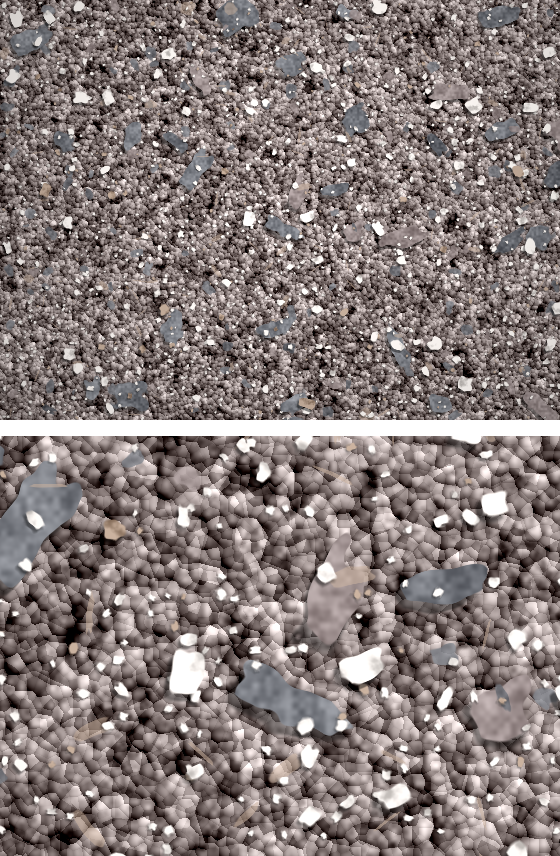
Top, the full canvas; bottom, a detail of the centre.
Write a Shadertoy shader that draws this texture.

```glsl
// Sunlit potting soil: crumbly brown earth with blue-grey bark slabs and white grains.
// Cellular crumbs and value noise make the earth; hashed grids scatter the chips,
// whose outlines are roughened by noise and which cast short shadows.

const vec2 LIGHT = vec2(0.6, 0.8);
const vec3 EARTH_WARMTH = vec3(0.036, -0.013, -0.021);
const vec3 SLATE_TINT = vec3(-0.012, -0.002, 0.024);
const vec3 BARK_TINT = vec3(0.035, -0.018, -0.02);
const vec3 PERLITE = vec3(0.98, 0.96, 0.945);
const vec3 TAN = vec3(0.75, 0.66, 0.59);

vec3 hash3(vec2 p) {
    vec3 q = fract(p.xyx * vec3(0.1031, 0.1030, 0.0973));
    q += dot(q, q.yxz + 33.33);
    return fract((q.xxy + q.yzz) * q.zyx);
}

float noise(vec2 p) {
    vec2 i = floor(p), f = fract(p);
    f = f * f * (3.0 - 2.0 * f);
    float low = mix(hash3(i).x, hash3(i + vec2(1, 0)).x, f.x);
    float high = mix(hash3(i + vec2(0, 1)).x, hash3(i + vec2(1, 1)).x, f.x);
    return mix(low, high, f.y);
}

float fbm(vec2 p) {
    float sum = 0.0, weight = 0.5;
    for (int i = 0; i < 4; i++) {
        sum += weight * noise(p);
        p = mat2(1.6, 1.2, -1.2, 1.6) * p + 11.7;
        weight *= 0.5;
    }
    return sum / 0.9375;
}

vec2 rotate(vec2 p, float angle) {
    float c = cos(angle), s = sin(angle);
    return vec2(c * p.x - s * p.y, s * p.x + c * p.y);
}

// Brightness offset of rounded crumbs, lit from one side, about zero on average
float crumbs(vec2 p, float cells, float seed) {
    vec2 g = p * cells, base = floor(g), toCentre = vec2(0);
    float nearest = 9.0, tone = 0.0;
    for (int j = -1; j <= 1; j++)
    for (int i = -1; i <= 1; i++) {
        vec2 id = base + vec2(i, j);
        vec3 h = hash3(id + seed);
        vec2 offset = g - id - h.xy;
        float d = dot(offset, offset);
        if (d < nearest) {
            nearest = d;
            toCentre = offset;
            tone = h.z;
        }
    }
    return 0.32 * (tone - 0.5) + 0.2 * dot(toCentre, LIGHT) - 0.25 * (nearest - 0.2);
}

// Scattered chips: x = distance to the outline, y = random tint
vec2 scatter(vec2 p, float cells, float share, vec2 sizes, float stretch, float seed) {
    vec2 g = p * cells, base = floor(g);
    vec2 best = vec2(1, 0);
    for (int j = -1; j <= 1; j++)
    for (int i = -1; i <= 1; i++) {
        vec2 id = base + vec2(i, j);
        vec3 place = hash3(id + seed), form = hash3(id + seed + 57.3);
        if (place.z > share) continue;
        vec2 q = rotate(g - id - 0.2 - 0.6 * place.xy, 6.2832 * form.x);
        q.y *= mix(1.0, stretch, form.y);
        float radius = mix(sizes.x, sizes.y, form.z);
        float rough = 0.68 + 0.64 * noise(q / radius * 1.4 + id * 7.0);
        float extent = mix(length(q), max(abs(q.x), abs(q.y)), 0.5);
        float d = (extent - radius * rough) / cells;
        if (d < best.x) best = vec2(d, fract(form.z * 7.0 + place.x));
    }
    return best;
}

float cover(float d, float blur) {
    return 1.0 - smoothstep(-blur, blur, d);
}

vec3 earth(vec2 p) {
    float tone = 0.485 + crumbs(p, 58.0, 3.0) + crumbs(p, 118.0, 41.0);
    tone += 0.28 * (noise(p * 210.0) - 0.5) + 0.16 * (fbm(p * 9.0) - 0.5);
    float pores = smoothstep(0.6, 0.8, fbm(p * 38.0 + 5.0));
    return vec3(tone - 0.3 * pores) + EARTH_WARMTH;
}

vec3 slab(vec2 p, float tint) {
    float tone = 0.48 + 0.2 * (tint - 0.5);
    tone += 0.3 * (fbm(p * 42.0) - 0.5) + 0.16 * (noise(p * 190.0) - 0.5);
    return tone + mix(SLATE_TINT, BARK_TINT, step(0.72, tint));
}

vec3 grain(vec2 p, float tint) {
    vec3 body = mix(PERLITE, TAN, step(0.88, tint));
    return body - 0.26 * smoothstep(0.5, 0.85, fbm(p * 70.0));
}

// Lays pale grains of one size over the ground, with shadows away from the light
vec3 addGrains(vec3 ground, vec2 p, float cells, float share, vec2 sizes, float blur) {
    vec2 chip = scatter(p, cells, share, sizes, 1.7, cells);
    float caster = scatter(p + LIGHT * 0.1 / cells, cells, share, sizes, 1.7, cells).x;
    ground *= 1.0 - 0.45 * cover(caster, 2.0 * blur);
    return mix(ground, grain(p, chip.y), cover(chip.x, blur));
}

void mainImage(out vec4 fragColor, in vec2 fragCoord) {
    vec2 p = fragCoord / iResolution.y;
    float blur = max(0.8 / iResolution.y, 0.0012);
    vec3 color = earth(p);

    // Bark slabs, partly buried by loose crumbs
    vec2 slabSizes = vec2(0.2, 0.4);
    float burial = 0.014 * (noise(p * 65.0) - 0.45);
    vec2 chip = scatter(p, 8.0, 0.42, slabSizes, 2.8, 19.0);
    float caster = scatter(p + LIGHT * 0.009, 8.0, 0.42, slabSizes, 2.8, 19.0).x;
    color *= 1.0 - 0.42 * cover(caster + burial, 0.004);
    color = mix(color, slab(p, chip.y), cover(chip.x + burial, blur));

    // Small slate flakes and thin pale fibres
    vec2 flake = scatter(p, 21.0, 0.2, vec2(0.18, 0.36), 2.2, 83.0);
    color = mix(color, slab(p, flake.y), 0.85 * cover(flake.x + 0.5 * burial, blur));
    vec2 fibre = scatter(p, 26.0, 0.14, vec2(0.2, 0.45), 12.0, 67.0);
    color = mix(color, TAN, 0.55 * cover(fibre.x, blur));

    // White grains from dust to pebbles
    color = addGrains(color, p, 75.0, 0.14, vec2(0.16, 0.32), blur);
    color = addGrains(color, p, 31.0, 0.2, vec2(0.13, 0.27), blur);
    color = addGrains(color, p, 14.0, 0.2, vec2(0.14, 0.26), blur);

    // Light falls off towards the corners
    vec2 c = p - vec2(0.5 * iResolution.x / iResolution.y + 0.04, 0.54);
    color *= 1.07 - 0.34 * dot(c, c);
    fragColor = vec4(clamp(color, 0.0, 1.0), 1.0);
}
```
